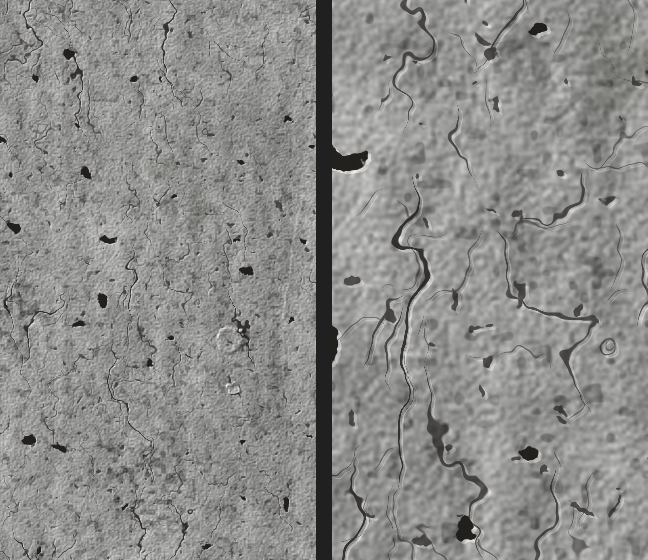
Left: the whole. Right: its middle third, enlarged.
Reproduce this texture procedurally as a Shadertoy shader.

```glsl
const vec3 CONCRETE_TINT = vec3(1.0, 0.998, 0.985);
const vec3 CAVITY_COLOR = vec3(0.12, 0.112, 0.10);
const vec3 DAMP_TINT = vec3(0.90, 0.90, 0.885);

vec3 hash3(vec2 p) {
    vec3 q = fract(p.xyx * vec3(0.1031, 0.1030, 0.0973));
    q += dot(q, q.yxz + 33.33);
    return fract((q.xxy + q.yzz) * q.zyx);
}

float noise(vec2 p) {
    vec2 i = floor(p), f = fract(p);
    f = f * f * (3.0 - 2.0 * f);
    float low = mix(hash3(i).x, hash3(i + vec2(1, 0)).x, f.x);
    float high = mix(hash3(i + vec2(0, 1)).x, hash3(i + vec2(1, 1)).x, f.x);
    return mix(low, high, f.y);
}

float fbm(vec2 p) {
    float sum = 0.0, gain = 0.5;
    for (int i = 0; i < 4; i++) {
        sum += gain * noise(p);
        p = mat2(1.6, 1.2, -1.2, 1.6) * p + 7.3;
        gain *= 0.5;
    }
    return sum / 0.9375;
}

vec2 jagged(vec2 p, float scale, float amount) {
    return p + amount * (vec2(fbm(p * scale), fbm(p * scale + 41.7)) - 0.5);
}

// Tapered, mostly upright cracks, fewer toward the right side
float cracks(vec2 p, vec2 cell, float density, float halfWidth, float tilt, float pixel, float seed) {
    float depth = 0.0;
    vec2 home = floor(p / cell);
    for (int y = -1; y <= 1; y++)
    for (int x = -1; x <= 1; x++) {
        vec2 id = home + vec2(x, y);
        vec3 place = hash3(id + seed), form = hash3(id + seed + 57.0);
        vec2 center = (id + place.xy) * cell;
        float present = density * mix(1.0, 0.3, smoothstep(0.6, 0.85, center.x));
        if (place.z > present) continue;
        float angle = tilt * (form.x - 0.5);
        vec2 axis = vec2(sin(angle), cos(angle));
        float reach = cell.y * mix(0.25, 0.65, form.y);
        vec2 q = p - center;
        float along = clamp(dot(q, axis), -reach, reach);
        float t = along / reach;
        float width = halfWidth * (1.0 - t * t) * mix(0.5, 1.2, noise(p * 45.0 + seed));
        depth = max(depth, clamp((width - length(q - axis * along)) / pixel + 0.5, 0.0, 1.0));
    }
    return depth;
}

// Irregular air holes of varied size and direction
float pits(vec2 p, float cell, float density, float radius, float pixel, float seed) {
    float depth = 0.0;
    vec2 home = floor(p / cell);
    for (int y = -1; y <= 1; y++)
    for (int x = -1; x <= 1; x++) {
        vec2 id = home + vec2(x, y);
        vec3 place = hash3(id + seed), form = hash3(id + seed + 91.0);
        if (place.z > density) continue;
        vec2 q = p - (id + place.xy) * cell;
        float angle = 3.14159 * form.x;
        vec2 axis = vec2(cos(angle), sin(angle));
        float size = radius * mix(0.45, 1.2, form.y * form.y);
        vec2 local = vec2(dot(q, axis) * mix(0.4, 0.9, form.z), dot(q, vec2(-axis.y, axis.x)));
        depth = max(depth, clamp((size - length(local)) / pixel + 0.5, 0.0, 1.0));
    }
    return depth;
}

float cavities(vec2 p, float pixel) {
    vec2 bent = jagged(p, 11.0, 0.15);
    vec2 rough = jagged(p, 38.0, 0.035);
    float depth = 0.82 * cracks(bent, vec2(0.22, 0.38), 0.65, 0.0038, 0.9, pixel, 11.0);
    depth = max(depth, 0.65 * cracks(bent, vec2(0.10, 0.16), 0.55, 0.0022, 1.3, pixel, 23.0));
    depth = max(depth, 0.45 * cracks(bent, vec2(0.05, 0.065), 0.45, 0.0013, 2.6, pixel, 37.0));
    depth = max(depth, 0.97 * pits(rough, 0.16, 0.5, 0.012, pixel, 5.0));
    return max(depth, 0.65 * pits(rough, 0.05, 0.45, 0.0045, pixel, 71.0));
}

float mortarLump(vec2 p, vec2 center, float radius) {
    float r = length(jagged(p, 30.0, 0.03) - center) / radius;
    float rim = exp(-18.0 * (r - 0.75) * (r - 0.75));
    return (1.0 - smoothstep(0.8, 1.1, r)) * (0.2 + 0.5 * rim + 0.7 * fbm(p * 55.0));
}

float lumps(vec2 p) {
    return mortarLump(p, vec2(0.73, 0.70), 0.045) + mortarLump(p, vec2(0.735, 0.545), 0.022);
}

float stain(vec2 p, vec2 center, vec2 size) {
    return 1.0 - smoothstep(0.5, 1.2, length((jagged(p, 9.0, 0.12) - center) / size));
}

void mainImage(out vec4 fragColor, in vec2 fragCoord) {
    vec2 p = fragCoord / iResolution.x;
    float pixel = 1.0 / iResolution.x;
    vec2 light = vec2(-0.0035, 0.0030);

    // Cloudy cement, vertical runs and fine raised grain
    float grey = 0.595 + 0.16 * (fbm(p * vec2(6.0, 3.0)) - 0.5);
    grey += 0.20 * (fbm(p * vec2(38.0, 28.0) + 13.0) - 0.5);
    grey += 0.07 * (noise(p * vec2(32.0, 3.0)) - 0.5);
    grey += 0.17 * (noise(p * 165.0) - noise((p + light) * 165.0));
    grey += 0.09 * (noise(p * 240.0 + 19.0) - 0.5);
    grey -= 0.13 * smoothstep(0.70, 0.88, noise(p * 75.0 + 3.0));

    // Damp band, speckled stains and a raised seam at the right
    float band = (p.x - 0.87) / 0.07;
    grey -= 0.035 * exp(-band * band);
    float speckled = stain(p, vec2(0.03, 0.77), vec2(0.13, 0.14)) + stain(p, vec2(0.46, 0.27), vec2(0.16, 0.22));
    grey -= 0.16 * speckled * smoothstep(0.48, 0.72, noise(p * 60.0 + 8.0));
    float damp = stain(p, vec2(0.49, 1.25), vec2(0.06, 0.035)) + stain(p, vec2(0.63, 1.12), vec2(0.06, 0.05));
    damp += 0.8 * stain(p, vec2(0.73, 0.545), vec2(0.08, 0.016));
    float seam = abs(p.x - mix(0.89, 0.96, (p.y - 0.75) / 0.45) - 0.02 * (fbm(p * 14.0) - 0.5));
    float seamSpan = smoothstep(0.72, 0.80, p.y) * (1.0 - smoothstep(1.1, 1.25, p.y));
    grey += 0.10 * seamSpan * (1.0 - smoothstep(0.001, 0.005, seam));

    // Mortar lumps and light-catching cavity edges
    float lump = lumps(p);
    grey += 0.03 * lump + 0.45 * (lump - lumps(p + light));
    float depth = cavities(p, pixel);
    grey += 0.18 * max(cavities(p + light, pixel) - depth, 0.0);

    vec3 color = grey * CONCRETE_TINT * mix(vec3(1.0), DAMP_TINT, clamp(damp, 0.0, 1.0));
    color = mix(color, CAVITY_COLOR, depth);
    fragColor = vec4(clamp(color, 0.0, 1.0), 1.0);
}
```
